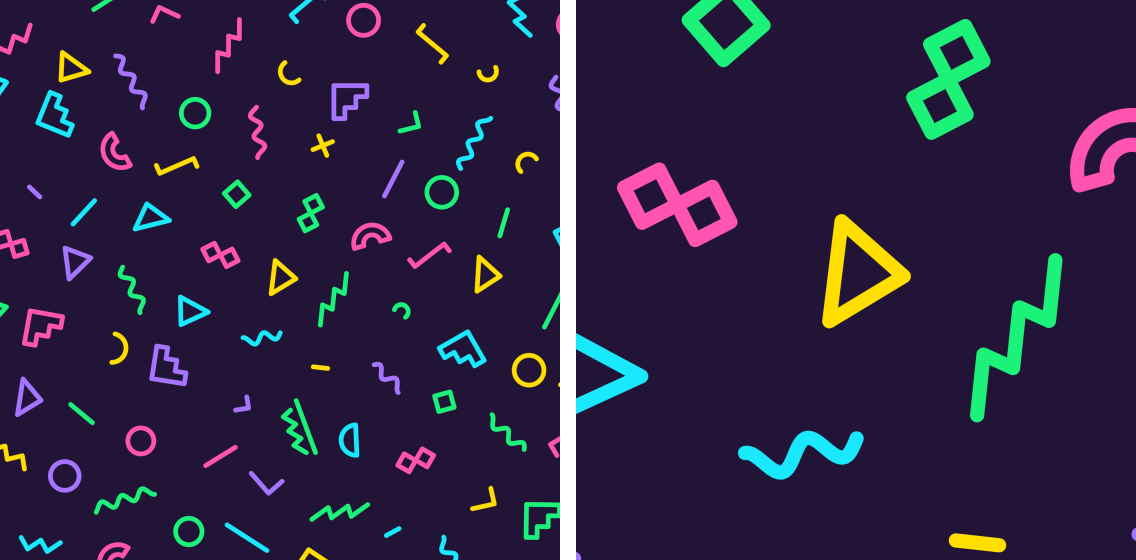
Left, the full canvas; right, a detail of the centre.
Write a WebGL 1 fragment shader that draws this pattern.

```glsl
precision highp float;
uniform vec2 u_resolution;

float hash(vec2 cell, float seed) {
  vec3 q = fract(cell.xyx * vec3(0.1031, 0.1030, 0.0973) + seed * 0.137);
  q += dot(q, q.yzx + 33.33);
  return fract((q.x + q.y) * q.z);
}

mat2 rotation(float angle) {
  float c = cos(angle), s = sin(angle);
  return mat2(c, s, -s, c);
}

// Distances to stroke centre lines, in cell units
float segment(vec2 p, vec2 a, vec2 b) {
  vec2 ab = b - a;
  return length(p - a - ab * clamp(dot(p - a, ab) / dot(ab, ab), 0.0, 1.0));
}

float square(vec2 p, float halfSide) {
  vec2 d = abs(p) - halfSide;
  return abs(length(max(d, 0.0)) + min(max(d.x, d.y), 0.0));
}

float arc(vec2 p, float radius, float halfAngle) {
  vec2 end = vec2(sin(halfAngle), cos(halfAngle));
  p.x = abs(p.x);
  bool beyond = atan(p.x, p.y) > halfAngle;
  return beyond ? length(p - end * radius) : abs(length(p) - radius);
}

float triangle(vec2 p, float skew) {
  vec2 a = vec2(skew, 0.25), b = vec2(-0.21, -0.17), c = vec2(0.21, -0.17);
  return min(segment(p, a, b), min(segment(p, b, c), segment(p, c, a)));
}

float wave(vec2 p, float periods) {
  float d = 1.0, span = periods * 0.32;
  vec2 a = vec2(-0.5 * span, 0.07);
  for (int i = 1; i <= 36; i++) {
    float t = float(i) / 36.0;
    vec2 b = vec2((t - 0.5) * span, 0.07 * cos(6.2832 * periods * t));
    d = min(d, segment(p, a, b));
    a = b;
  }
  return d;
}

float zigzag(vec2 p, float count, float stride, float amp, float skew) {
  float d = 1.0;
  vec2 a = vec2(-0.5 * count * stride - skew * amp, -amp);
  for (int i = 0; i < 6; i++) {
    if (float(i) >= count) break;
    vec2 b = vec2(a.x + stride - 2.0 * skew * a.y, -a.y);
    d = min(d, segment(p, a, b));
    a = b;
  }
  return d;
}

float largeShape(vec2 p, float pick, float vary) {
  if (pick < 0.30) return wave(p, mix(1.5, 2.9, vary));
  if (pick < 0.46) return zigzag(p, vary < 0.6 ? 4.0 : 5.0, 0.15, 0.08, vary * 0.8);
  if (pick < 0.57) return min(zigzag(p - vec2(0.0, 0.09), 6.0, 0.115, 0.07, 0.4),
                              segment(p, vec2(-0.42, -0.11), vec2(0.42, -0.11)));
  if (pick < 0.68) {
    float side = vary < 0.5 ? -0.13 : 0.13;
    vec2 end = vec2(0.28, 0.0);
    return min(segment(p, -end, end),
               min(segment(p, -end, vec2(-0.28, 0.13)), segment(p, end, vec2(0.28, side))));
  }
  if (pick < 0.81) {
    vec2 corner = vec2(0.0, -0.413);
    p.y -= 0.12;
    return min(zigzag(p, 6.0, 0.118, 0.059, 0.0),
               segment(vec2(abs(p.x), p.y), corner, vec2(0.354, -0.059)));
  }
  if (pick < 0.94) return segment(p, vec2(-mix(0.18, 0.36, vary), 0.0), vec2(mix(0.18, 0.36, vary), 0.0));
  return min(square(p - 0.1, 0.1), square(p + 0.1, 0.1));
}

float smallShape(vec2 p, float pick, float vary) {
  if (pick < 0.18) return abs(length(p) - mix(0.17, 0.23, vary));
  if (pick < 0.32) return square(p, mix(0.12, 0.21, vary));
  if (pick < 0.51) return triangle(p, vary * 0.3 - 0.15);
  if (pick < 0.64) return arc(p, mix(0.1, 0.23, vary), mix(1.9, 1.4, vary));
  if (pick < 0.74) {
    p.y += 0.12;
    float rim = min(arc(p, 0.28, 1.57), arc(p, 0.13, 1.57));
    return min(rim, segment(vec2(abs(p.x), p.y), vec2(0.13, 0.0), vec2(0.28, 0.0)));
  }
  if (pick < 0.79) return min(segment(p, vec2(-0.16, 0.0), vec2(0.16, 0.0)),
                              segment(p, vec2(0.0, -0.16), vec2(0.0, 0.16)));
  if (pick < 0.89) {
    vec2 corner = vec2(-0.1);
    return min(segment(p, corner, vec2(mix(0.04, 0.2, vary), -0.1)),
               segment(p, corner, vec2(-0.1, mix(0.04, 0.35, vary))));
  }
  if (pick < 0.97) return segment(p, vec2(-0.11, 0.0), vec2(0.11, 0.0));
  return min(arc(p, 0.23, 1.57), segment(p, vec2(-0.23, 0.0), vec2(0.23, 0.0)));
}

vec3 neon(float index) {
  if (index < 0.5) return vec3(0.10, 0.91, 0.99);
  if (index < 1.5) return vec3(1.00, 0.33, 0.70);
  if (index < 2.5) return vec3(1.00, 0.87, 0.00);
  if (index < 3.5) return vec3(0.65, 0.46, 1.00);
  return vec3(0.11, 0.95, 0.48);
}

void main() {
  float scale = 8.5 / min(u_resolution.x, u_resolution.y);
  vec2 p = rotation(0.35) * gl_FragCoord.xy * scale + 20.0;
  vec3 color = vec3(0.13, 0.08, 0.21);

  // Large and small shapes alternate like a checkerboard
  for (int y = -1; y <= 1; y++) {
    for (int x = -1; x <= 1; x++) {
      vec2 cell = floor(p) + vec2(float(x), float(y));
      vec2 jitter = 0.26 * (vec2(hash(cell, 1.0), hash(cell, 2.0)) - 0.5);
      vec2 q = rotation(6.2832 * hash(cell, 3.0)) * (p - cell - 0.5 - jitter);
      float pick = hash(cell, 4.0), vary = hash(cell, 5.0);
      float d = mod(cell.x + cell.y, 2.0) < 0.5 ? largeShape(q, pick, vary) : smallShape(q, pick, vary);
      float ink = 1.0 - smoothstep(-0.7 * scale, 0.7 * scale, d - 0.036);
      float index = mod(cell.x + 2.0 * cell.y + floor(2.0 * hash(cell, 6.0)), 5.0);
      color = mix(color, neon(index), ink);
    }
  }
  gl_FragColor = vec4(color, 1.0);
}
```
